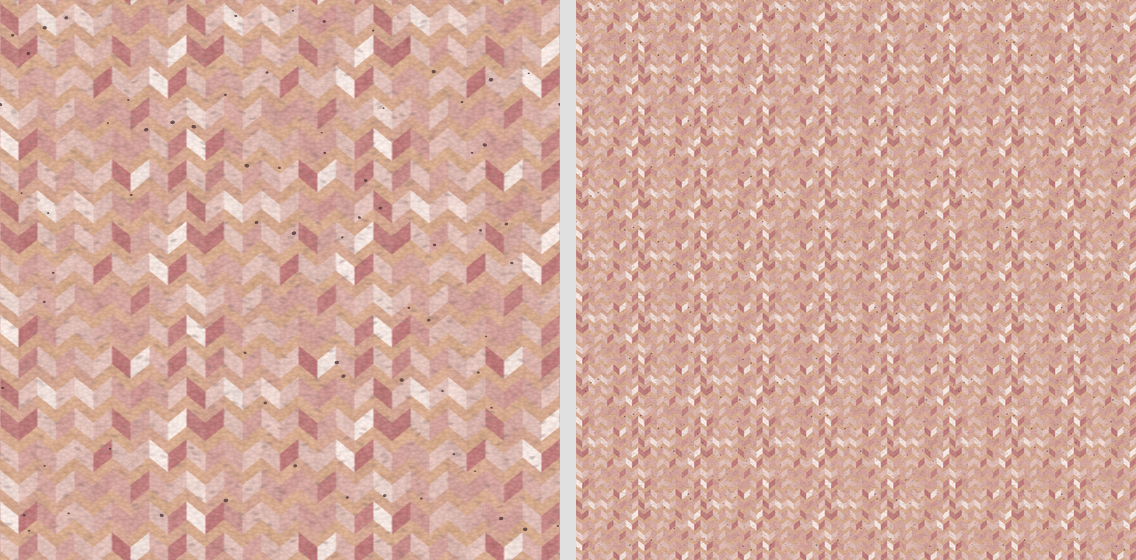
Left: one tile. Right: repeated 3 by 3.
Reproduce this pattern procedurally as a WebGL 2 fragment shader.

```glsl
#version 300 es
precision highp float;

uniform vec2 u_resolution;
out vec4 fragColor;

const float TAU = 6.28318;
const vec2 REPEATS = vec2(3.0);           // colour repeats across and down
const vec2 PIECES = vec2(10.0, 6.0);      // columns and rows in one repeat
const float SLANT = 0.48;                 // fall of a piece over one column, in rows
const float PIECE_HEIGHT = 0.59;          // piece thickness, in rows
const float ROW_SHIFT = 0.11;
const vec2 PULP_CELLS = vec2(110.0, 180.0);
const vec2 FIBRE_CELLS = vec2(44.0, 92.0);
const vec2 FLECK_CELLS = vec2(36.0, 44.0);
const float FLECK_CHANCE = 0.045;
const float GRAIN_DEPTH = 0.085;
const float WASH_DEPTH = 0.022;

const vec3 TAN = vec3(0.835, 0.668, 0.555);
const vec3 ROSE = vec3(0.735, 0.470, 0.470);
const vec3 PINK = vec3(0.815, 0.630, 0.605);
const vec3 BLUSH = vec3(0.870, 0.745, 0.715);
const vec3 CREAM = vec3(0.950, 0.895, 0.875);
const vec3 FIBRE_GREY = vec3(0.57, 0.47, 0.46);
const vec3 FLECK_DARK = vec3(0.32, 0.22, 0.23);

// Integer hash of a cell, two values in 0..1
vec2 hash2(vec2 cell, uint seed) {
    const uint MUL = 1664525u;
    uvec2 v = (uvec2(cell) + seed * 977u) * MUL + 12345u;
    v.x += v.y * MUL;
    v.y += v.x * MUL;
    v ^= v >> 16u;
    v.x += v.y * MUL;
    v.y += v.x * MUL;
    v ^= v >> 16u;
    return vec2(v & 0xFFFFu) / 65535.0;
}

vec2 wrapCell(vec2 cell, vec2 count) {
    return floor(mod(cell + 0.5, count));
}

// Wrapping cellular noise: distance to the nearest point, and its two random values
vec3 cellular(vec2 uv, vec2 cells, uint seed) {
    vec2 q = uv * cells;
    vec3 nearest = vec3(9.0, 0.0, 0.0);
    for (int y = -1; y <= 1; y++) {
        for (int x = -1; x <= 1; x++) {
            vec2 cell = floor(q) + vec2(x, y);
            vec2 id = wrapCell(cell, cells);
            float d = length(cell + hash2(id, seed) - q);
            if (d < nearest.x) nearest = vec3(d, hash2(id, seed + 1u));
        }
    }
    return nearest;
}

// Layered sines with whole cycles, about -1..1
float wash(vec2 uv) {
    vec2 a = uv * TAU;
    float s = sin(7.0 * a.x + 2.0 * sin(4.0 * a.y)) * sin(9.0 * a.y + 1.5 * sin(5.0 * a.x));
    s += 0.6 * sin(19.0 * a.x - 8.0 * a.y + 2.0 * sin(11.0 * a.y));
    s += 0.5 * sin(13.0 * a.x + 27.0 * a.y + 2.0 * sin(17.0 * a.x));
    return s / 2.1;
}

// Paint of one piece, from rose through pink and blush to cream
vec3 pieceColor(vec2 cell) {
    vec2 r = hash2(wrapCell(cell, PIECES), 5u);
    vec3 paint = mix(ROSE, PINK, smoothstep(0.08, 0.30, r.x));
    paint = mix(paint, BLUSH, smoothstep(0.40, 0.62, r.x));
    paint = mix(paint, CREAM, smoothstep(0.80, 0.92, r.x));
    return paint + 0.03 * (r.y - 0.5);
}

// Ground between the pieces, faintly tinted column by column
vec3 gapColor(vec2 cell) {
    vec2 r = hash2(wrapCell(cell, PIECES), 23u);
    return mix(TAN, PINK, 0.6 * r.x * r.x) + 0.02 * (r.y - 0.5);
}

void main() {
    vec2 uv = gl_FragCoord.xy / u_resolution;
    vec2 grid = REPEATS * PIECES;
    vec2 pixel = grid / u_resolution;

    // Zigzag rows: peaks on even column edges, valleys on odd ones
    float x = uv.x * grid.x;
    float zigzag = 2.0 * abs(fract(0.5 * x + 0.5) - 0.5);
    float v = (1.0 - uv.y) * grid.y - ROW_SHIFT - SLANT * zigzag;
    float centred = v - 0.5 * PIECE_HEIGHT + 0.5;
    float edge = abs(fract(centred) - 0.5) - 0.5 * PIECE_HEIGHT;
    float cover = 1.0 - smoothstep(-pixel.y, pixel.y, edge);

    // Blend with the neighbouring column at the shared edge
    float column = floor(x);
    float side = fract(x) < 0.5 ? -1.0 : 1.0;
    float border = 0.5 - abs(fract(x) - 0.5);
    float bleed = 0.5 * (1.0 - smoothstep(0.0, pixel.x, border));
    vec2 piece = vec2(column, floor(centred));
    vec2 gap = vec2(column, floor(v));
    vec2 next = vec2(side, 0.0);
    vec3 paint = mix(pieceColor(piece), pieceColor(piece + next), bleed);
    vec3 ground = mix(gapColor(gap), gapColor(gap + next), bleed);
    vec3 color = mix(ground, paint, cover);

    // Paper pulp and uneven wash
    vec3 pulp = cellular(uv, PULP_CELLS, 41u);
    color += GRAIN_DEPTH * (0.45 - pulp.x) + 0.035 * (pulp.y - 0.5);
    color += WASH_DEPTH * wash(uv);

    // Short grey fibres, bent by slow waves
    vec2 bend = 0.004 * sin(TAU * vec2(11.0, 14.0) * uv.yx);
    vec3 fibre = cellular(uv + bend, FIBRE_CELLS, 67u);
    float streak = (1.0 - smoothstep(0.10, 0.42, fibre.x)) * smoothstep(0.55, 1.0, fibre.y);
    color = mix(color, FIBRE_GREY, 0.38 * streak);

    // Rare dark flecks of varied size
    vec3 fleck = cellular(uv + 0.3 * bend, FLECK_CELLS, 89u);
    float radius = mix(0.06, 0.15, fleck.z);
    float soft = FLECK_CELLS.y / u_resolution.y;
    float spot = 1.0 - smoothstep(radius - 0.5 * soft, radius + 0.5 * soft, fleck.x);
    color = mix(color, FLECK_DARK, 0.8 * spot * step(fleck.y, FLECK_CHANCE));

    fragColor = vec4(clamp(color, 0.0, 1.0), 1.0);
}
```
